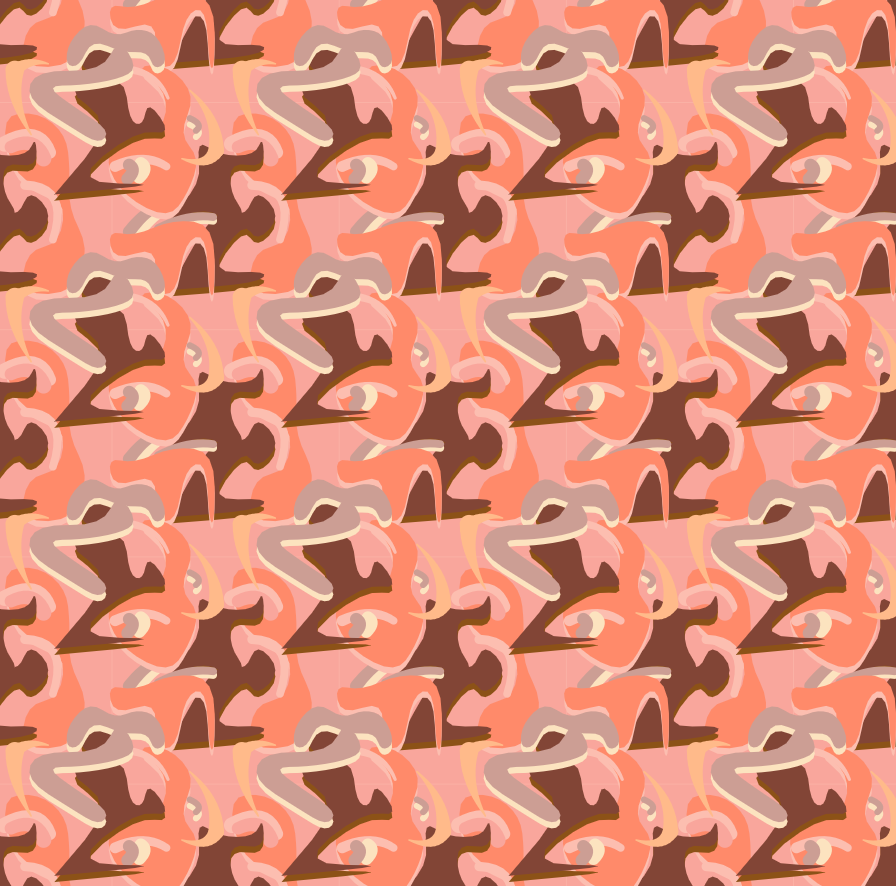
This pattern is drawn by a Shadertoy shader. Its source:

```glsl
// Repeating tile of overlapping cut-paper ribbons in coral, brown and taupe.
// Closed quadratic splines make the large forms, each with a dropped shade;
// tapered curves add the horns, glints and inner bands.
#define REPEATS 3.945
#define UNIT 292.0
#define SHIFT vec2(384, 380)
#define DROP vec2(0, 8)
#define PINK vec3(.976, .65, .61)
#define CORAL vec3(1, .54, .415)
#define BLUSH vec3(.99, .745, .69)
#define BROWN vec3(.51, .27, .21)
#define OCHRE vec3(.55, .32, .09)
#define TAUPE vec3(.80, .62, .58)
#define CREAM vec3(.99, .89, .75)
#define PEACH vec3(1, .73, .54)

const int N = 12;      // control points per form
const int STEPS = 4;   // chords per spline span
float pixel;           // one pixel in tile units

// Copy of p that lies nearest to the anchor
vec2 wrap(vec2 p, vec2 anchor) {
    return anchor + mod(p - anchor + .5 * UNIT, UNIT) - .5 * UNIT;
}

vec2 bezier(vec2 a, vec2 b, vec2 c, float t) {
    return mix(mix(a, b, t), mix(b, c, t), t);
}

// Signed distance to a closed quadratic B-spline
float spline(vec2 p, vec2 k[N]) {
    vec2 middle = vec2(0);
    for (int i = 0; i < N; i++) middle += k[i] / float(N);
    p = wrap(p, middle);
    float d = 1e6, side = 1.;
    vec2 a = .5 * (k[N - 1] + k[0]);
    for (int i = 0; i < N; i++) {
        vec2 start = a, next = .5 * (k[i] + k[(i + 1) % N]);
        for (int j = 1; j <= STEPS; j++) {
            vec2 b = bezier(start, k[i], next, float(j) / float(STEPS));
            vec2 e = b - a, w = p - a;
            vec2 r = w - e * clamp(dot(w, e) / max(dot(e, e), 1e-6), 0., 1.);
            d = min(d, dot(r, r));
            if ((a.y > p.y) != (b.y > p.y) && p.x < a.x + e.x * w.y / e.y) side = -side;
            a = b;
        }
    }
    return side * sqrt(d);
}

// Distances to a form (x) and to its dropped shade (y)
vec2 form(vec2 p, vec2 k[N]) {
    return vec2(spline(p, k), spline(p - DROP, k));
}

void fill(inout vec3 ink, float d, vec3 tint) {
    ink = mix(ink, tint, clamp(.5 - d / pixel, 0., 1.));
}

void relief(inout vec3 ink, vec2 d, vec3 face, vec3 shade) {
    fill(ink, d.y, shade);
    fill(ink, d.x, face);
}

// Distance to a tapered curve from a to c, with end radii in r
float curve(vec2 p, vec2 a, vec2 b, vec2 c, vec2 r) {
    p = wrap(p, b);
    float d = 1e6;
    vec2 s = a;
    for (int i = 1; i <= 10; i++) {
        float t = float(i) / 10.;
        vec2 n = bezier(a, b, c, t), e = n - s;
        float h = clamp(dot(p - s, e) / dot(e, e), 0., 1.);
        d = min(d, length(p - s - e * h) - mix(r.x, r.y, t + (h - 1.) / 10.));
        s = n;
    }
    return d;
}

void stroke(inout vec3 ink, vec2 p, vec2 a, vec2 b, vec2 c, vec2 r, vec3 tint) {
    fill(ink, curve(p, a, b, c, r), tint);
}

// Stroke with a shade moved by the given offset
void strap(inout vec3 ink, vec2 p, vec2 a, vec2 b, vec2 c, vec2 r, vec2 offset, vec3 face, vec3 shade) {
    stroke(ink, p - offset, a, b, c, r, shade);
    stroke(ink, p, a, b, c, r, face);
}

void mainImage(out vec4 fragColor, in vec2 fragCoord) {
    pixel = REPEATS * UNIT / iResolution.x;
    vec2 p = vec2(fragCoord.x, iResolution.y - fragCoord.y) * pixel - SHIFT;
    vec3 ink = PINK;
    // Hairline seams
    vec2 seam = abs(wrap(p, vec2(52, 44)) - vec2(52, 44));
    fill(ink, min(seam.x, seam.y) - .4, mix(PINK, BLUSH, .7));
    // Coral column with its pink lobe and crescent
    relief(ink, form(p, vec2[](vec2(200, 60), vec2(250, 56), vec2(285, 85), vec2(290, 130), vec2(288, 180), vec2(314, 230),
        vec2(298, 288), vec2(226, 292), vec2(234, 234), vec2(278, 225), vec2(284, 165), vec2(218, 142))), CORAL, BLUSH);
    stroke(ink, p, vec2(206, 97), vec2(250, 72), vec2(264, 108), vec2(10, 8), BLUSH);
    stroke(ink, p, vec2(214, 101), vec2(245, 86), vec2(256, 116), vec2(8, 10), PINK);
    stroke(ink, p, vec2(232, 150), vec2(290, 152), vec2(268, 220), vec2(6, 5), BLUSH);
    // Brown figure: torso, then leg with foot
    vec2 torso = form(p, vec2[](vec2(160, 90), vec2(190, 112), vec2(236, 112), vec2(246, 86), vec2(248, 128), vec2(204, 120),
        vec2(204, 160), vec2(224, 188), vec2(205, 202), vec2(175, 178), vec2(112, 200), vec2(168, 150)));
    vec2 leg = form(p, vec2[](vec2(200, 180), vec2(224, 190), vec2(238, 154), vec2(270, 190), vec2(238, 224), vec2(222, 196),
        vec2(174, 264), vec2(254, 260), vec2(240, 276), vec2(126, 285), vec2(126, 285), vec2(172, 200)));
    relief(ink, min(torso, leg), BROWN, OCHRE);
    // Taupe straps
    strap(ink, p, vec2(74, 210), vec2(95, 182), vec2(118, 174), vec2(8, 6), vec2(10, 4), TAUPE, CREAM);
    strap(ink, p, vec2(112, 206), vec2(150, 186), vec2(182, 191), vec2(6, 5), .6 * DROP, TAUPE, CREAM);
    // Coral arch
    relief(ink, form(p, vec2[](vec2(46, 208), vec2(80, 216), vec2(130, 194), vec2(184, 200), vec2(184, 292), vec2(177, 292),
        vec2(173, 212), vec2(146, 222), vec2(134, 292), vec2(106, 288), vec2(110, 228), vec2(54, 248))), CORAL, BLUSH);
    // Coral bowl, its glint and inner bands
    relief(ink, form(p, vec2[](vec2(80, -4), vec2(125, -4), vec2(160, 35), vec2(138, 85), vec2(165, 115), vec2(150, 160),
        vec2(125, 194), vec2(68, 165), vec2(42, 120), vec2(62, 82), vec2(118, 82), vec2(124, 30))), CORAL, BLUSH);
    stroke(ink, p, vec2(78, 2), vec2(112, 8), vec2(124, 38), vec2(5, 2), BLUSH);
    stroke(ink, p, vec2(56, 126), vec2(95, 108), vec2(122, 126), vec2(7, 5), BLUSH);
    strap(ink, p, vec2(74, 124), vec2(84, 130), vec2(72, 142), vec2(8), vec2(15, -2), TAUPE, CREAM);
    // Small eyelet and peach horns
    strap(ink, p, vec2(152, 64), vec2(170, 72), vec2(160, 80), vec2(4), DROP, TAUPE, CREAM);
    stroke(ink, p, vec2(152, 28), vec2(188, 62), vec2(186, 105), vec2(1, 10), PEACH);
    stroke(ink, p, vec2(186, 105), vec2(175, 128), vec2(142, 116), vec2(10, 1), PEACH);
    stroke(ink, p, vec2(219, 2), vec2(214, 42), vec2(240, 85), vec2(12, 1), PEACH);
    stroke(ink, p, vec2(222, 0), vec2(240, -12), vec2(262, -6), vec2(8, 1), PEACH);
    // Brown zigzag and the knot above it
    relief(ink, form(p, vec2[](vec2(-15, 25), vec2(68, 6), vec2(74, 68), vec2(92, 74), vec2(98, 40), vec2(130, 86),
        vec2(84, 78), vec2(-4, 148), vec2(128, 148), vec2(-22, 162), vec2(-22, 162), vec2(56, 70))), BROWN, OCHRE);
    strap(ink, p, vec2(26, -10), vec2(34, -18), vec2(42, -12), vec2(13), DROP, BROWN, OCHRE);
    // Taupe cap and folded ribbon
    vec2 cap = form(p, vec2[](vec2(-8, -4), vec2(-4, -34), vec2(24, -62), vec2(56, -40), vec2(84, -52), vec2(110, -44),
        vec2(124, -8), vec2(106, 2), vec2(98, -22), vec2(66, -20), vec2(26, -38), vec2(10, -2)));
    vec2 ribbon = form(p, vec2[](vec2(86, 0), vec2(60, 14), vec2(10, 22), vec2(-34, 22), vec2(4, 50), vec2(50, 80),
        vec2(36, 98), vec2(0, 76), vec2(-60, 38), vec2(-46, 2), vec2(40, 4), vec2(60, -40)));
    relief(ink, min(cap, ribbon), TAUPE, CREAM);
    fragColor = vec4(ink, 1);
}
```
